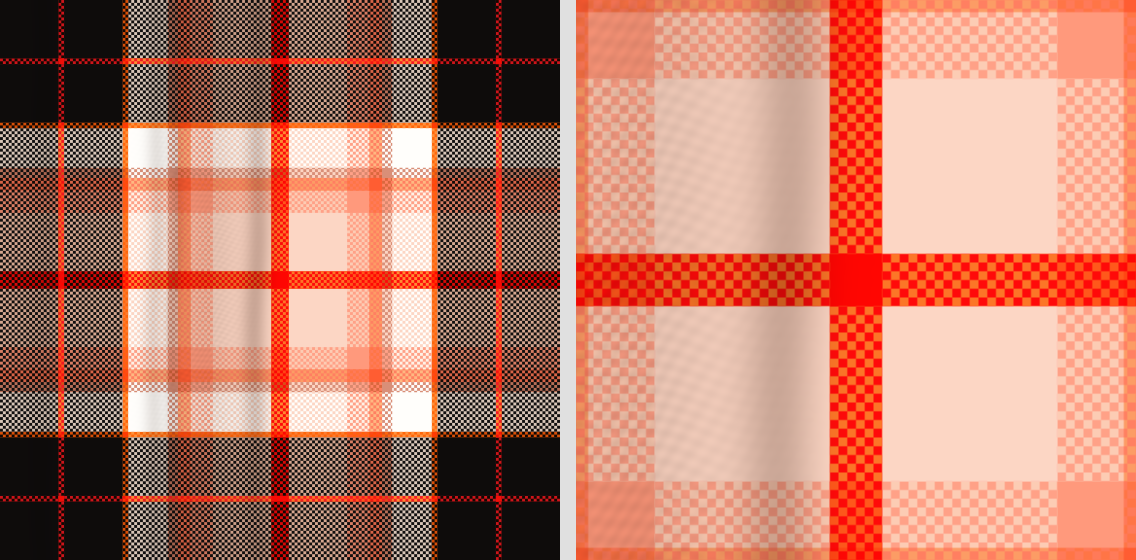
Left, the full canvas; right, a detail of the centre.
Reproduce this pattern procedurally as a Shadertoy shader.

```glsl
const float TAU = 6.2831853;
const float THREADS = 192.0;      // threads per canvas, even so the weave wraps
const vec3 RED    = vec3(1.00, 0.04, 0.04);
const vec3 SCARLET = vec3(0.95, 0.10, 0.14);
const vec3 ORANGE = vec3(1.00, 0.40, 0.04);
const vec3 PEACH  = vec3(0.99, 0.84, 0.77);
const vec3 SALMON = vec3(1.00, 0.63, 0.53);
const vec3 CORAL  = vec3(1.00, 0.50, 0.38);
const vec3 ROSE   = vec3(0.85, 0.56, 0.47);
const vec3 WHITE  = vec3(1.00, 0.995, 0.985);
const vec3 BLACK  = vec3(0.065, 0.06, 0.06);
const vec3 WARM_BLEED = vec3(1.00, 0.55, 0.20);  // tint next to vivid yarn
const vec3 DARK_BLEED = vec3(0.85, 0.78, 0.73);  // tint next to dark yarn
const float FOLD_DEPTH = 0.17;
const float FUZZ = 0.035;

vec3 beyond(vec3 inner, vec3 outer, float d, float edge, float soft) {
    return mix(inner, outer, smoothstep(edge - soft, edge + soft, d));
}

// Mirrored stripe sequence, measured in threads from the centre
vec3 sett(float t, float soft) {
    float d = abs(mod(t, THREADS) - 0.5 * THREADS);
    vec3 c = beyond(RED, PEACH, d, 3.0, soft);
    c = beyond(c, SALMON, d, 23.0, soft);
    c = beyond(c, CORAL, d, 30.6, soft);
    c = beyond(c, ROSE, d, 35.0, soft);
    c = beyond(c, WHITE, d, 38.5, soft);
    c = beyond(c, ORANGE, d, 52.0, soft);
    c = beyond(c, BLACK, d, 54.0, soft);
    c = beyond(c, SCARLET, d, 74.0, soft);
    return beyond(c, BLACK, d, 76.0, soft);
}

// Yarn colour tinted by the yarn crossing it
vec3 bleed(vec3 yarn, vec3 crossing) {
    float vivid = smoothstep(0.3, 0.65, crossing.r - crossing.g);
    float dark = 1.0 - smoothstep(0.05, 0.4, crossing.r);
    return yarn * mix(vec3(1.0), WARM_BLEED, vivid) * mix(vec3(1.0), DARK_BLEED, dark);
}

// Plain weave: 1 where the warp lies on top, 0 where the weft does
float weave(vec2 t, float pixel) {
    vec2 s = sin(0.5 * TAU * t) / max(0.3, 0.25 * TAU * pixel);
    s = clamp(s, -1.0, 1.0);
    float visible = 1.0 - smoothstep(0.5, 1.0, pixel);
    return 0.5 + 0.5 * s.x * s.y * visible;
}

float pleat(float x, float centre, float width) {
    float d = fract(x - centre + 0.5) - 0.5;
    return exp(-d * d / (width * width));
}

// Soft vertical folds gathered left of the centre
float folds(vec2 uv) {
    float x = uv.x + 0.004 * sin(TAU * uv.y) + 0.002 * sin(TAU * 3.0 * uv.y);
    float shade = 1.15 * pleat(x, 0.458, 0.022) + 0.65 * pleat(x, 0.372, 0.065);
    shade += 0.65 * pleat(x, 0.277, 0.018) + 0.7 * pleat(x, 0.312, 0.014);
    shade += 0.5 * pleat(x, 0.075, 0.028);
    return shade * (0.9 - 0.15 * cos(TAU * uv.y));
}

// Fine slanted fibres from layered sines of whole frequency
float fibres(vec2 uv) {
    float a = sin(TAU * (61.0 * uv.x + 23.0 * uv.y) + 2.0 * sin(TAU * 7.0 * uv.y));
    float b = sin(TAU * (37.0 * uv.x - 89.0 * uv.y) + 2.0 * sin(TAU * 11.0 * uv.x));
    return a * b * pleat(uv.x, 0.36, 0.07);
}

void mainImage(out vec4 fragColor, in vec2 fragCoord) {
    vec2 uv = fragCoord / iResolution.xy;
    vec2 t = uv * THREADS;
    float pixel = THREADS / min(iResolution.x, iResolution.y);
    float soft = max(0.15, 0.6 * pixel);

    // Interlaced yarns
    vec3 warp = sett(t.x, soft);
    vec3 weft = sett(t.y, soft);
    vec3 col = mix(bleed(weft, warp), bleed(warp, weft), weave(t, pixel));

    // Drape and nap
    float shade = FOLD_DEPTH * folds(uv);
    col *= 1.0 - shade * vec3(0.9, 1.0, 1.05);
    col *= 1.0 + FUZZ * fibres(uv);
    fragColor = vec4(clamp(col, 0.0, 1.0), 1.0);
}
```
